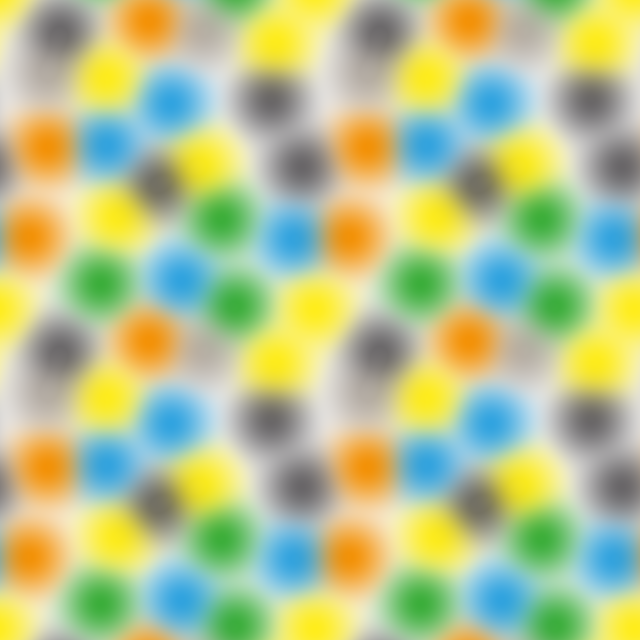
Write a three.js fragment shader that draws this pattern.

```glsl
// Soft blurred colour spots on white, in a tile repeated two by two.
varying vec2 vUv;

const float TAU = 6.2831853;

// 0 grey, 1 orange, 2 yellow, 3 blue, 4 green, 5 pale stone
vec3 spotColour(float kind) {
  if (kind < 0.5) return vec3(0.41, 0.40, 0.41);
  if (kind < 1.5) return vec3(0.96, 0.57, 0.02);
  if (kind < 2.5) return vec3(1.00, 0.93, 0.11);
  if (kind < 3.5) return vec3(0.19, 0.64, 0.88);
  if (kind < 4.5) return vec3(0.23, 0.68, 0.23);
  return vec3(0.72, 0.69, 0.66);
}

// Colour kinds of the four spots in a row
vec4 rowKinds(float row) {
  if (row < 0.5) return vec4(0.0, 1.0, 5.0, 2.0);
  if (row < 1.5) return vec4(5.0, 2.0, 3.0, 0.0);
  if (row < 2.5) return vec4(1.0, 3.0, 2.0, 0.0);
  if (row < 3.5) return vec4(1.0, 2.0, 4.0, 3.0);
  return vec4(2.0, 4.0, 3.0, 4.0);
}

// Grid centre displaced by layered sines that wrap around the tile
vec2 spotCentre(float column, float row) {
  float a = TAU * column / 4.0;
  float b = TAU * row / 5.0;
  vec2 drift = vec2(
    0.065 * cos(2.0 * b - 0.26) + 0.026 * cos(b - 2.0) + 0.057 * cos(a + b - 1.12) - 0.013,
    -0.034 * sin(a) - sin(b) * (0.022 + 0.047 * cos(a)));
  return (vec2(column, row) + 0.5) / vec2(4.0, 5.0) + drift;
}

// Colour in rgb and weight in a, using the shortest wrapped distance
vec4 spot(vec2 p, vec2 centre, vec3 colour) {
  vec2 d = p - centre;
  d -= floor(d + 0.5);
  float weight = exp(-dot(d, d) / 0.0075);
  return vec4(colour * weight, weight);
}

void main() {
  // Tile coordinates, running downwards
  vec2 p = fract(vec2(vUv.x, 1.0 - vUv.y) * 2.0);

  // Blend of all spots, with one small grey accent off the grid
  vec4 blend = spot(p, vec2(0.495, 0.578), spotColour(0.0));
  for (int row = 0; row < 5; row++) {
    vec4 kinds = rowKinds(float(row));
    for (int column = 0; column < 4; column++) {
      vec2 centre = spotCentre(float(column), float(row));
      blend += spot(p, centre, spotColour(kinds[column]));
    }
  }

  // Fade to white with the smooth distance to the nearest spot
  float nearest = sqrt(max(0.0, -0.0075 * log(blend.a)));
  float fade = 0.9 * smoothstep(0.0, 0.19, nearest);
  gl_FragColor = vec4(mix(blend.rgb / blend.a, vec3(0.97), fade), 1.0);
}
```
